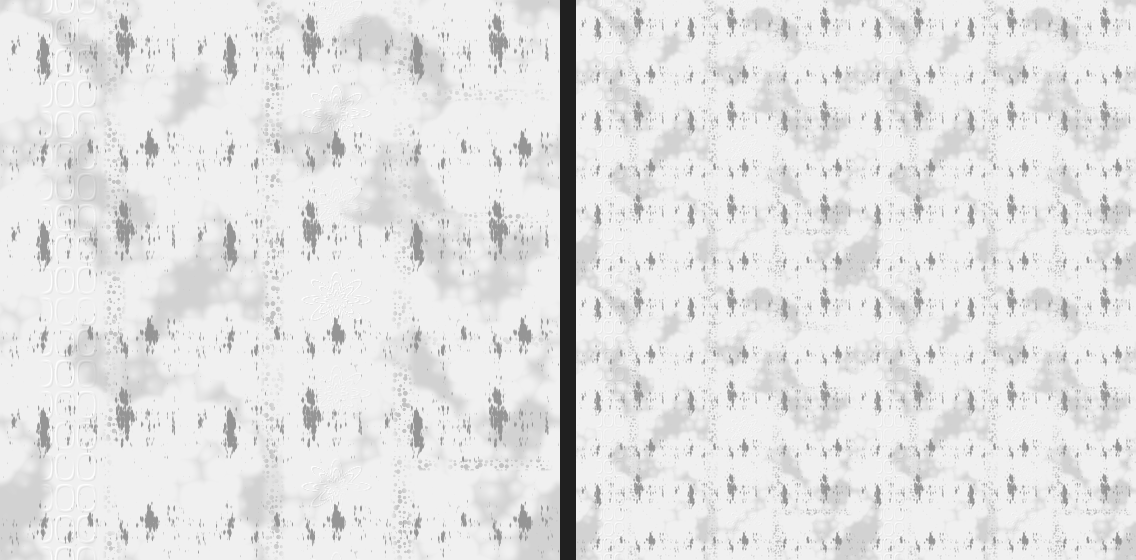
Left, the tile; right, the same tile 2 across and 2 down.
Reproduce this texture procedurally as a WebGL 1 fragment shader.

```glsl
precision highp float;
uniform vec2 u_resolution;

const float PI = 3.14159;
const float TILES = 3.0;                     // scuff repeats across and down
const float COLUMNS = 7.0;                   // strokes per row of one tile
const vec3 PAPER = vec3(0.943);
const vec3 GRIME = vec3(0.825);
const vec3 SCUFF = vec3(0.585);
const vec3 GRAIN = vec3(0.76);
const vec2 STREAK_CELLS = vec2(36.0, 12.0);  // per tile
const vec2 FIBRE_CELLS = vec2(84.0, 30.0);   // per tile
const vec2 LACE_CELLS = vec2(26.0, 18.0);
const vec2 ROSETTE_SIZE = vec2(0.062, 0.05);
const float ROSETTE_X = 0.6;
const float ROSETTE_ROWS = 6.0;
const float RELIEF = 0.05;

vec2 hash2(vec2 p) {
  return fract(sin(vec2(dot(p, vec2(127.1, 311.7)), dot(p, vec2(269.5, 183.3)))) * 43758.5);
}

// Wrapping cellular noise whose cells differ in weight; about 0.1 to 1.1
float dabs(vec2 p, vec2 period, float seed) {
  vec2 cell = floor(p), f = p - cell;
  float nearest = 2.0;
  for (int j = -1; j <= 1; j++) {
    for (int i = -1; i <= 1; i++) {
      vec2 o = vec2(float(i), float(j));
      vec2 h = hash2(mod(cell + o, period) + seed);
      float weight = 0.5 * fract(h.x * 7.3 + h.y * 11.0);
      nearest = min(nearest, length(o + 0.2 + 0.6 * h - f) + weight);
    }
  }
  return nearest;
}

float strokeFalloff(vec2 t, vec2 center, vec2 halfSize) {
  vec2 d = t - center;
  d = (d - floor(d + 0.5)) / halfSize;
  return exp(-dot(d, d));
}

// Two rows of ragged upright strokes, with loose flecks around them
float scuffs(vec2 t) {
  float density = 0.0;
  for (int k = 0; k < 7; k++) {
    float i = float(k);
    float swell = sin(PI * i / 6.0), flip = cos(PI * i);
    float x = (i + 0.5) / COLUMNS + 0.025 * abs(sin(PI * i / 3.0));
    float upper = 0.62 + 0.38 * cos(2.0 * PI * (i - 1.0) / 3.0);
    float lower = 0.46 + 0.5 * pow(max(cos(2.0 * PI * (i - 5.0) / COLUMNS), 0.0), 4.0);
    density = max(density, upper * strokeFalloff(t, vec2(x, 0.742 + 0.094 * flip * swell),
                                                 vec2(0.022 + 0.03 * swell, 0.09 + 0.09 * swell)));
    density = max(density, lower * strokeFalloff(t, vec2(x, 0.17 - 0.03 * flip),
                                                 vec2(0.034, 0.1)));
  }
  float torn = 0.6 * dabs(t * STREAK_CELLS, STREAK_CELLS, 3.0)
             + 0.4 * dabs(t * FIBRE_CELLS, FIBRE_CELLS, 17.0);
  float flecks = 0.27 + 0.06 * sin(4.0 * PI * (t.y - 0.08));
  return smoothstep(-0.07, 0.18, flecks + 0.72 * density - torn);
}

// Soft grey patches with blotchy borders
float clouds(vec2 uv) {
  vec2 a = 2.0 * PI * uv;
  a += 0.6 * sin(a.yx * 3.0 + vec2(1.0, 4.0));
  float f = sin(2.0 * a.x + a.y + 1.0) + sin(3.0 * a.y - a.x + 2.0)
          + 0.7 * sin(4.0 * a.x + 3.0 * a.y);
  f += 2.0 * (dabs(uv * 28.0, vec2(28.0), 41.0) - 0.6);
  return smoothstep(0.2, 2.2, f);
}

float laceLine(vec2 uv) {
  vec2 c = cos(PI * uv * LACE_CELLS);
  float strip = smoothstep(0.07, 0.085, uv.x) * smoothstep(0.18, 0.165, uv.x);
  return strip * smoothstep(0.16, 0.04, abs(abs(c.x * c.y) - 0.28));
}

// Nested petal outlines, every second rosette fainter
float rosetteLine(vec2 uv) {
  float row = uv.y * ROSETTE_ROWS - 0.79;
  float index = floor(row + 0.5);
  vec2 q = vec2(uv.x - ROSETTE_X, (row - index) / ROSETTE_ROWS) / ROSETTE_SIZE + 0.0001;
  float petal = length(q) / (0.72 + 0.25 * cos(8.0 * atan(q.y, q.x)));
  float line = smoothstep(0.45, 0.1, abs(sin(petal * 3.0 * PI)));
  return line * smoothstep(1.15, 1.0, petal) * mix(1.0, 0.5, mod(index, 2.0));
}

float ornament(vec2 uv) {
  return laceLine(uv) + rosetteLine(uv);
}

// Three upright grainy bands and four level strips on the right
float grainBands(vec2 uv) {
  float band = 0.0;
  for (int k = 0; k < 4; k++) {
    float i = float(k);
    float x = 0.205 + 0.257 * i + 0.025 * sin(0.5 * PI * i);
    float upright = smoothstep(0.024, 0.006, abs(uv.x - x)) * step(i, 2.5);
    float level = smoothstep(0.013, 0.006, abs(uv.y - 0.17 - 0.22 * i));
    level *= smoothstep(0.13, 0.11, abs(uv.x - 0.86)) * (0.75 + 0.25 * cos(PI * i));
    band = max(band, max(upright, level));
  }
  return band;
}

void main() {
  vec2 uv = gl_FragCoord.xy / u_resolution;
  float grain = dabs(uv * 110.0, vec2(110.0), 7.0);
  float wear = dabs(uv * 14.0, vec2(14.0), 29.0);

  vec3 color = mix(PAPER, GRIME, clouds(uv));

  // Worn relief, lit from the upper left
  float relief = ornament(uv) - ornament(uv + vec2(-0.002, 0.002));
  color += RELIEF * relief * smoothstep(0.15, 0.6, wear);

  // Pale bands broken by grey grain
  float band = grainBands(uv);
  color = mix(color, PAPER, 0.5 * band);
  color = mix(color, GRAIN, band * smoothstep(0.62, 0.42, grain) * smoothstep(0.95, 0.45, wear));

  color = mix(color, SCUFF, scuffs(fract(uv * TILES)));
  gl_FragColor = vec4(color, 1.0);
}
```
